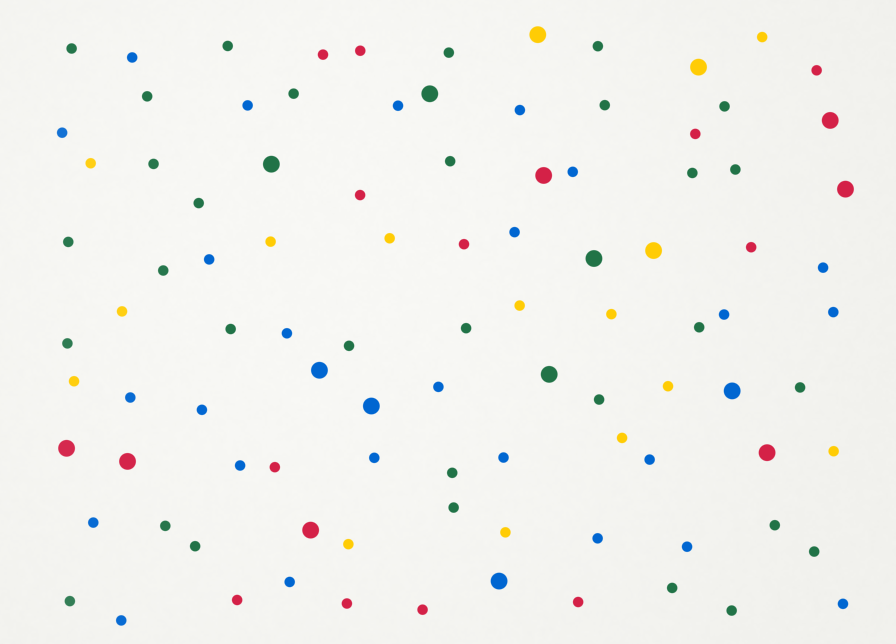
Reproduce this pattern procedurally as a Shadertoy shader.

```glsl
const vec3 PAPER  = vec3(0.960, 0.960, 0.950);
const vec3 GREEN  = vec3(0.130, 0.450, 0.280);
const vec3 BLUE   = vec3(0.000, 0.400, 0.820);
const vec3 RED    = vec3(0.830, 0.130, 0.280);
const vec3 YELLOW = vec3(1.000, 0.800, 0.020);

const vec2 GRID = vec2(11.0, 9.0);     // one dot per cell
const vec2 MARGIN = vec2(0.05, 0.02);  // empty border, in canvas heights
const float JITTER = 0.70;             // part of the cell a dot may wander in
const float SMALL_RADIUS = 0.0081;
const float LARGE_RADIUS = 0.0130;
const float LARGE_SHARE = 0.13;

// Integer hash: three independent values in 0..1
vec3 hash3(vec2 cell, float seed) {
    uvec3 v = uvec3(ivec3(cell, seed)) * 1664525u + 1013904223u;
    v.x += v.y * v.z; v.y += v.z * v.x; v.z += v.x * v.y;
    v ^= v >> 16u;
    v.x += v.y * v.z; v.y += v.z * v.x; v.z += v.x * v.y;
    return vec3(v >> 8u) / 16777216.0;
}

float valueNoise(vec2 p, float seed) {
    vec2 i = floor(p), f = fract(p);
    f = f * f * (3.0 - 2.0 * f);
    float low  = mix(hash3(i, seed).x, hash3(i + vec2(1, 0), seed).x, f.x);
    float high = mix(hash3(i + vec2(0, 1), seed).x, hash3(i + vec2(1, 1), seed).x, f.x);
    return mix(low, high, f.y);
}

// Paper with soft uneven light and a faint grain
vec3 paperColor(vec2 p, vec2 size) {
    float glow = 1.0 - smoothstep(0.1, 1.1, distance(p, size * vec2(0.35, 0.62)));
    float grain = valueNoise(p * 220.0, 5.0) + valueNoise(p * 90.0, 6.0) - 1.0;
    vec3 cornerTint = vec3(-0.016, -0.016, -0.022);
    vec3 glowTint = vec3(0.010, 0.010, 0.008);
    return PAPER + mix(cornerTint, glowTint, glow) + 0.005 * grain;
}

vec3 dotColor(float pick) {
    if (pick < 0.33) return GREEN;
    if (pick < 0.61) return BLUE;
    if (pick < 0.84) return RED;
    return YELLOW;
}

// Coverage of a disc with a smooth edge
float disc(vec2 p, float radius, float blur) {
    return 1.0 - smoothstep(-blur, blur, length(p) - radius);
}

void mainImage(out vec4 fragColor, in vec2 fragCoord) {
    vec2 p = fragCoord / iResolution.y;
    vec2 size = vec2(iResolution.x / iResolution.y, 1.0);
    vec3 color = paperColor(p, size);

    // Jittered grid of dots inside the margin
    vec2 cellSize = (size - 2.0 * MARGIN) / GRID;
    vec2 cell = floor((p - MARGIN) / cellSize);
    bool inside = all(greaterThanEqual(cell, vec2(0.0))) && all(lessThan(cell, GRID));

    if (inside) {
        vec3 place = hash3(cell, 1.0);
        vec3 kind = hash3(cell, 2.0);
        vec2 center = MARGIN + (cell + 0.5 + JITTER * (place.xy - 0.5)) * cellSize;
        float radius = kind.x < LARGE_SHARE ? LARGE_RADIUS : SMALL_RADIUS;
        float blur = max(0.0012, 0.75 / iResolution.y);

        // Slight sheen on dots toward the left edge
        float sheen = 0.10 * (1.0 - smoothstep(0.0, 0.4, center.x)) * kind.z;
        vec3 ink = mix(dotColor(kind.y), vec3(1.0), sheen);
        color = mix(color, ink, disc(p - center, radius, blur));
    }

    fragColor = vec4(color, 1.0);
}
```
